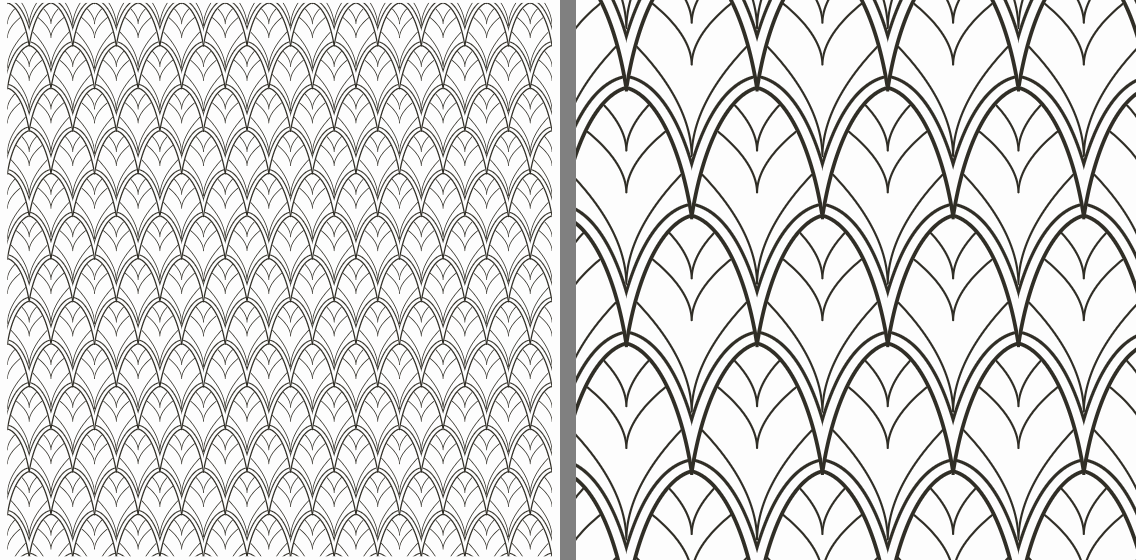
Left: the whole. Right: its middle third, enlarged.
Reproduce this pattern procedurally as a Shadertoy shader.

```glsl
#define TILE 0.0778          // arch width on the canvas
#define ROW_STEP 0.978       // row spacing, in arch widths
#define ANCHOR vec2(0.0521, 0.9188)
#define ARCH_CENTER vec2(0.06, 1.6)
#define ARCH_RADII vec2(0.606, 1.608)
#define BAND 0.085           // gap between the two arch lines
#define INNER_WIDTH 0.029
#define OUTER_WIDTH 0.023
#define FLARE_WIDTH 0.0165
#define FLARE_POWER 1.9
#define PAPER vec3(0.994)
#define INK vec3(0.19, 0.18, 0.15)

// Depth of the inner arch line below its apex
float archDrop(float x) {
    float u = (abs(x) + ARCH_CENTER.x) / ARCH_RADII.x;
    return ARCH_CENTER.y - ARCH_RADII.y * sqrt(1.0 - u * u);
}

// Position relative to the nearest arch apex in a row
vec2 archLocal(vec2 p, float row) {
    float x = p.x + 0.5 * mod(row, 2.0);
    return vec2(fract(x + 0.5) - 0.5, p.y + row * ROW_STEP);
}

// Signed distance to a pointed arch of two elliptic arcs, negative inside
float archDistance(vec2 q) {
    vec2 e = vec2(abs(q.x), max(q.y, -ARCH_CENTER.y)) + ARCH_CENTER;
    float k = length(e / ARCH_RADII);
    return k * (k - 1.0) / length(e / (ARCH_RADII * ARCH_RADII));
}

// Mirrored curves rising from a tip and spreading to the arch
float flareDistance(vec2 q, float spread, float tip) {
    float height = -archDrop(spread) - tip;
    float t = max((q.y - tip) / height, 0.0);
    float slope = spread * FLARE_POWER * pow(t, FLARE_POWER - 1.0) / height;
    float d = (abs(q.x) - spread * pow(t, FLARE_POWER)) / sqrt(1.0 + slope * slope);
    return length(vec2(d, min(q.y - tip, 0.0)));
}

float fill(float d, float pixel) {
    return clamp(0.5 - d / pixel, 0.0, 1.0);
}

float stroke(float d, float width, float pixel) {
    return fill(abs(d) - 0.5 * width, pixel);
}

void mainImage(out vec4 fragColor, in vec2 fragCoord) {
    vec2 uv = fragCoord / iResolution.y;
    float pixel = 1.0 / (iResolution.y * TILE);
    vec2 p = (uv - ANCHOR) / TILE;

    // Half-width at the arch and height of the tip
    vec2 flares[3] = vec2[3](vec2(0.18, -0.48), vec2(0.31, -0.80), vec2(0.43, -1.50));
    float firstRow = floor(-p.y / ROW_STEP) - 2.0;
    float ink = 0.0;

    // Overlapping rows, from upper to lower
    for (int i = 0; i < 4; i++) {
        float row = firstRow + float(i);
        vec2 q = archLocal(p, row);
        float arch = archDistance(q);
        float below = archDistance(archLocal(p, row + 1.0)) - BAND;
        float inside = fill(arch, pixel);

        // Inner line down to its cusp, and the outer line of the row beneath
        float aboveCusp = fill(-q.y - ROW_STEP - INNER_WIDTH, pixel);
        ink = max(ink, aboveCusp * stroke(arch, INNER_WIDTH, pixel));
        ink = max(ink, inside * stroke(below, OUTER_WIDTH, pixel));

        // Flares show between this arch and the next row
        float visible = inside * fill(-below, pixel);
        for (int k = 0; k < 3; k++) {
            float d = flareDistance(q, flares[k].x, flares[k].y);
            ink = max(ink, visible * stroke(d, FLARE_WIDTH, pixel));
        }
    }

    // Blank margin
    vec2 edge = abs(uv - vec2(0.4993, 0.5007)) - vec2(0.4863, 0.4941);
    ink *= fill(max(edge.x, edge.y) / TILE, pixel);

    fragColor = vec4(mix(PAPER, INK, ink), 1.0);
}
```
